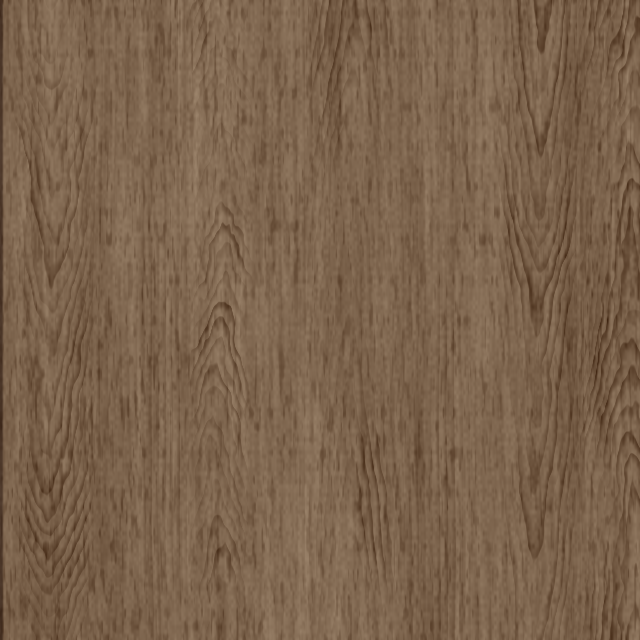
Give the GLSL for this texture, as a WebGL 2 fragment shader.

```glsl
#version 300 es
precision highp float;
// Brown oak veneer: vertical grain with cathedral arches, straight grain and pores.

uniform vec2 u_resolution;
out vec4 outColor;

const vec3 BASE_COLOR = vec3(0.509, 0.413, 0.322);
const vec3 TONE_TINT = vec3(1.0, 1.03, 0.98);
const vec3 EDGE_COLOR = vec3(0.27, 0.19, 0.14);
const float EDGE_WIDTH = 0.005;
const float RING_FREQUENCY = 68.0;
const float RING_CONTRAST = 0.15;
const float STRAIGHT_CONTRAST = 0.06;
const float STREAK_CONTRAST = 0.075;
const float PORE_CONTRAST = 0.08;
const float SPECKLE_CONTRAST = 0.055;
const float BROAD_CONTRAST = 0.045;
const float TIP_ROUNDNESS = 0.009;

// Cathedral figures: centre x, half width, rise (positive points up), wobble.
const int FIGURE_COUNT = 5;
const vec4 FIGURES[FIGURE_COUNT] = vec4[](
  vec4(0.085, 0.075, -0.30, 1.0),
  vec4(0.345, 0.060, 0.36, 1.5),
  vec4(0.550, 0.085, 0.13, 0.7),
  vec4(0.840, 0.080, -0.14, 0.8),
  vec4(0.985, 0.095, 0.24, 1.3)
);

float hash(vec2 p) {
  return fract(sin(dot(p, vec2(127.1, 311.7))) * 43758.5453);
}

float noise(vec2 p) {
  vec2 cell = floor(p);
  vec2 f = fract(p);
  f = f * f * (3.0 - 2.0 * f);
  float low = mix(hash(cell), hash(cell + vec2(1.0, 0.0)), f.x);
  float high = mix(hash(cell + vec2(0.0, 1.0)), hash(cell + vec2(1.0, 1.0)), f.x);
  return mix(low, high, f.y);
}

// Noise centred on zero.
float wave(vec2 p) {
  return noise(p) - 0.5;
}

// Dark late wood builds up slowly and ends sharply; each ring has its own strength.
float ringLine(float phase, float seed) {
  float f = fract(phase);
  float line = smoothstep(0.3, 0.86, f) * (1.0 - smoothstep(0.86, 1.0, f));
  return line * mix(0.2, 1.0, hash(vec2(floor(phase), seed)));
}

// Nested arches around a wandering vertical axis.
float cathedralPhase(vec2 p, vec4 figure, float seed) {
  float axis = figure.x + 0.024 * wave(vec2(seed, p.y * 3.0));
  float dx = p.x - axis;
  float side = sqrt(dx * dx + TIP_ROUNDNESS * TIP_ROUNDNESS) + 3.0 * dx * dx;
  float climb = figure.z * (p.y + 0.16 * wave(vec2(seed + 7.0, p.y * 4.0)));
  float wobble = 0.014 * wave(p * vec2(22.0, 9.0) + seed)
               + 0.008 * wave(p * vec2(65.0, 26.0) + seed)
               + 0.004 * wave(p * vec2(150.0, 60.0) + seed);
  return (side + climb + figure.w * wobble) * RING_FREQUENCY + 40.0;
}

void main() {
  vec2 p = gl_FragCoord.xy / u_resolution;
  float tone = 0.0;

  // Cathedral figures, fading toward their sides
  float patchy = mix(0.25, 1.0, smoothstep(0.25, 0.7, noise(p * vec2(17.0, 5.0))));
  float covered = 0.0;
  for (int i = 0; i < FIGURE_COUNT; i++) {
    float seed = float(i) * 13.0 + 3.0;
    vec4 figure = FIGURES[i];
    float offset = abs(p.x - figure.x) / figure.y;
    float weight = 1.0 - smoothstep(0.45, 1.0, offset);
    float line = ringLine(cathedralPhase(p, figure, seed), seed);
    tone -= RING_CONTRAST * patchy * weight * line;
    covered = max(covered, weight);
  }

  // Straight grain between the figures
  float drift = 0.012 * wave(p * vec2(6.0, 2.0)) + 0.005 * wave(p * vec2(40.0, 6.0));
  float straight = ringLine((p.x + drift) * RING_FREQUENCY * 1.3, 91.0);
  tone -= STRAIGHT_CONTRAST * (1.0 - covered) * patchy * straight;

  // Long fibre streaks at three scales
  vec2 fibre = vec2(p.x + drift, p.y);
  tone += STREAK_CONTRAST * (0.7 * wave(fibre * vec2(55.0, 2.0))
        + 0.8 * wave(fibre * vec2(130.0, 6.0) + 17.0)
        + 0.7 * wave(fibre * vec2(240.0, 18.0) + 31.0));

  // Short pores and fine speckle
  float pores = smoothstep(0.55, 0.95, noise(fibre * vec2(270.0, 48.0) + 53.0));
  tone -= PORE_CONTRAST * pores * mix(0.5, 1.2, noise(p * vec2(30.0, 6.0) + 5.0));
  tone += SPECKLE_CONTRAST * wave(p * vec2(270.0, 150.0) + 71.0);

  // Broad light and dark bands
  tone += BROAD_CONTRAST * wave(p * vec2(9.0, 1.3) + 23.0);

  // Dark joint along the left edge
  vec3 color = BASE_COLOR + tone * TONE_TINT;
  float joint = 1.0 - smoothstep(0.5 * EDGE_WIDTH, 1.3 * EDGE_WIDTH, p.x);
  color = mix(color, EDGE_COLOR + 0.5 * tone, 0.85 * joint);

  outColor = vec4(color, 1.0);
}
```
